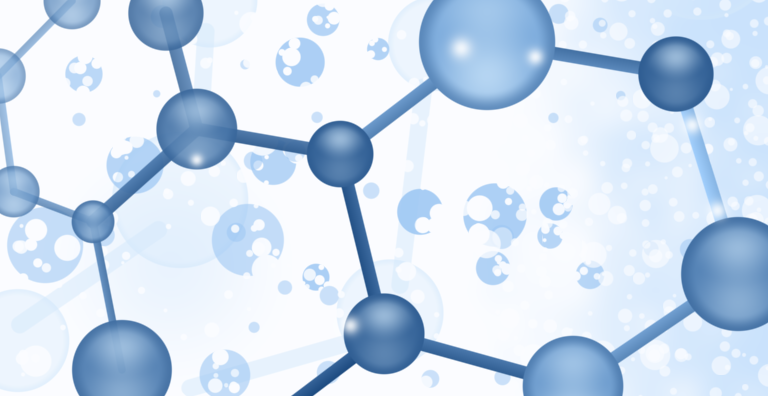
This background is drawn by a Shadertoy shader. Its source:

```glsl
// Glossy blue molecule lattice over pale bitten bubbles and soft bokeh.

const vec3 PAPER = vec3(0.985, 0.99, 1.0);
const vec3 HAZE = vec3(0.76, 0.87, 0.985);
const vec3 BUBBLE = vec3(0.60, 0.77, 0.95);
const vec3 GHOST = vec3(0.83, 0.91, 0.985);
const vec3 DEEP = vec3(0.15, 0.33, 0.54);
const vec3 SKY = vec3(0.60, 0.78, 0.96);
const vec3 SHINE = vec3(0.84, 0.93, 1.0);
const float BOND_WIDTH = 0.0165;
const float THIN_BOND_WIDTH = 0.0095;
const int BITES = 5;

// Atoms: centre and radius, in canvas heights; the last is off the canvas.
const vec3 ATOMS[14] = vec3[14](
    vec3(1.230, 0.894, 0.172), vec3(1.707, 0.813, 0.095), vec3(1.864, 0.308, 0.144),
    vec3(1.447, 0.025, 0.127), vec3(0.970, 0.157, 0.102), vec3(0.859, 0.611, 0.084),
    vec3(0.497, 0.674, 0.102), vec3(0.235, 0.440, 0.054), vec3(0.308, 0.066, 0.126),
    vec3(0.419, 0.967, 0.095), vec3(0.182, 0.998, 0.072), vec3(-0.005, 0.808, 0.070),
    vec3(0.035, 0.516, 0.065), vec3(0.710, -0.040, 0.010));
// Atom tone (0 deep, 1 sky) and opacity.
const vec2 SHADES[14] = vec2[14](
    vec2(0.78, 1.0), vec2(0.14, 1.0), vec2(0.42, 1.0), vec2(0.65, 1.0), vec2(0.16, 1.0),
    vec2(0.14, 1.0), vec2(0.28, 0.92), vec2(0.40, 0.93), vec2(0.38, 0.96), vec2(0.25, 0.85),
    vec2(0.50, 0.75), vec2(0.65, 0.70), vec2(0.55, 0.80), vec2(0.0, 1.0));
const ivec2 BONDS[14] = ivec2[14](
    ivec2(0, 5), ivec2(0, 1), ivec2(1, 2), ivec2(2, 3), ivec2(3, 4), ivec2(4, 5), ivec2(5, 6),
    ivec2(6, 9), ivec2(6, 7), ivec2(7, 8), ivec2(7, 12), ivec2(12, 11), ivec2(11, 10), ivec2(4, 13));
const float BOND_TONES[14] = float[14](
    0.5, 0.35, 0.95, 0.55, 0.2, 0.08, 0.12, 0.25, 0.2, 0.35, 0.4, 0.65, 0.55, 0.02);
const vec3 BUBBLES[16] = vec3[16](
    vec3(0.212, 0.813, 0.047), vec3(0.816, 0.950, 0.041), vec3(0.758, 0.843, 0.062),
    vec3(0.955, 0.876, 0.028), vec3(0.690, 0.591, 0.058), vec3(0.626, 0.394, 0.091),
    vec3(1.061, 0.465, 0.058), vec3(1.250, 0.457, 0.080), vec3(1.245, 0.323, 0.043),
    vec3(1.389, 0.404, 0.032), vec3(0.798, 0.300, 0.034), vec3(0.341, 0.583, 0.072),
    vec3(0.114, 0.381, 0.096), vec3(1.490, 0.306, 0.036), vec3(1.404, 0.485, 0.042),
    vec3(0.568, 0.053, 0.064));
const vec3 GHOST_DISCS[6] = vec3[6](
    vec3(0.455, 0.495, 0.172), vec3(0.985, 0.210, 0.135), vec3(0.045, 0.140, 0.130),
    vec3(0.530, 1.000, 0.120), vec3(1.100, 0.890, 0.120), vec3(1.770, 1.150, 0.200));
const vec4 GHOST_BONDS[4] = vec4[4](
    vec4(1.07, 0.78, 1.01, 0.28), vec4(0.05, 0.18, 0.40, 0.42),
    vec4(0.48, 0.02, 0.90, 0.14), vec4(0.52, 0.92, 0.51, 0.75));
const vec3 SPARKLES[6] = vec3[6](
    vec3(1.165, 0.878, 0.060), vec3(1.352, 0.856, 0.045), vec3(1.748, 0.684, 0.050),
    vec3(0.885, 0.178, 0.050), vec3(0.497, 0.596, 0.035), vec3(1.812, 0.468, 0.050));

float hash(vec2 p) { return fract(sin(dot(p, vec2(127.1, 311.7))) * 43758.5453); }

float noise(vec2 p) {
    vec2 i = floor(p), f = fract(p);
    f = f * f * (3.0 - 2.0 * f);
    return mix(mix(hash(i), hash(i + vec2(1, 0)), f.x),
               mix(hash(i + vec2(0, 1)), hash(i + vec2(1, 1)), f.x), f.y);
}

// Antialiased coverage of a signed distance.
float fill(float d) {
    float px = 1.0 / iResolution.y;
    return smoothstep(px, -px, d);
}

// x: distance to the segment axis, y: signed side.
vec2 segment(vec2 p, vec2 a, vec2 b) {
    vec2 ab = b - a, ap = p - a;
    float h = clamp(dot(ap, ab) / dot(ab, ab), 0.0, 1.0);
    return vec2(length(ap - ab * h), (ap.x * ab.y - ap.y * ab.x) / length(ab));
}

// One randomly placed disc in some cells of a grid.
float dots(vec2 p, float scale, float density, float seed) {
    vec2 cell = floor(p * scale) + seed;
    float r = mix(0.07, 0.28, hash(cell + 3.1));
    vec2 c = mix(vec2(r), vec2(1.0 - r), vec2(hash(cell + 5.7), hash(cell + 9.2)));
    return fill((length(fract(p * scale) - c) - r) / scale) * step(hash(cell), density);
}

vec3 background(vec2 p) {
    float cloud = noise(p * 5.0) * 0.6 + noise(p * 11.0) * 0.4;
    float haze = smoothstep(1.2, 1.95, p.x + 0.45 * (cloud - 0.5)) * 0.85;
    haze += 0.3 * smoothstep(0.35, 0.0, length(p - vec2(0.43, 0.33)));
    vec3 col = mix(PAPER, HAZE, haze);
    for (int i = 0; i < 6; i++) {
        float d = length(p - GHOST_DISCS[i].xy) - GHOST_DISCS[i].z;
        col = mix(col, GHOST, fill(d) * (0.35 + 0.3 * smoothstep(-0.02, 0.0, d)));
    }
    for (int i = 0; i < 4; i++)
        col = mix(col, GHOST, 0.5 * fill(segment(p, GHOST_BONDS[i].xy, GHOST_BONDS[i].zw).x - 0.022));
    // Bubbles with white bites
    for (int i = 0; i < 16; i++) {
        vec3 b = BUBBLES[i];
        float mask = fill(length(p - b.xy) - b.z);
        for (int j = 0; j < BITES; j++) {
            vec2 id = vec2(i, j);
            float a = 6.2832 * hash(id + 0.3);
            vec2 c = b.xy + b.z * mix(0.3, 1.1, hash(id + 4.6)) * vec2(cos(a), sin(a));
            mask *= 1.0 - fill(length(p - c) - b.z * mix(0.08, 0.42, hash(id + 8.9)));
        }
        col = mix(col, BUBBLE, mask * mix(0.55, 0.9, hash(vec2(i, 2.5))));
    }
    // Scattered small bubbles and bokeh
    col = mix(col, BUBBLE, 0.5 * dots(p, 9.0, 0.16, 17.0));
    float right = smoothstep(1.0, 1.7, p.x);
    for (int i = 0; i < 4; i++) {
        float k = float(i);
        float spots = dots(p + 0.13 * k, 7.0 + 4.0 * k, 0.15 + 0.35 * right, 31.0 * k);
        col = mix(col, PAPER, spots * mix(0.85, 0.6, right));
    }
    return col;
}

vec3 sphere(vec2 q, float tone) {
    vec3 col = mix(DEEP, SKY, tone);
    float gloss = smoothstep(0.85, 0.0, length((q - vec2(0.0, 0.45)) * vec2(0.95, 1.25)));
    float bounce = smoothstep(0.95, 0.0, length(q - vec2(0.0, -0.5)));
    col = mix(col, SHINE, 0.65 * gloss * (1.0 - 0.5 * tone));
    col = mix(col, SHINE, bounce * mix(0.12, 0.75, tone));
    float rim = smoothstep(0.72, 1.0, length(q));
    return mix(col, mix(DEEP, SKY, 0.45 * tone), rim * 0.75);
}

void mainImage(out vec4 fragColor, in vec2 fragCoord) {
    vec2 p = fragCoord / iResolution.y;
    p.x *= 1.9394 * iResolution.y / iResolution.x;
    vec3 col = background(p);
    for (int i = 0; i < 14; i++) {
        ivec2 e = BONDS[i];
        float width = e.x > 6 ? THIN_BOND_WIDTH : BOND_WIDTH;
        vec2 s = segment(p, ATOMS[e.x].xy, ATOMS[e.y].xy);
        vec3 tint = mix(DEEP, SKY, BOND_TONES[i]) + 0.05 * s.y / width;
        col = mix(col, tint, fill(s.x - width) * min(SHADES[e.x].y, SHADES[e.y].y));
    }
    for (int i = 0; i < 13; i++) {
        vec2 q = (p - ATOMS[i].xy) / ATOMS[i].z;
        float cover = fill((length(q) - 1.0) * ATOMS[i].z);
        col = mix(col, sphere(q, SHADES[i].x), cover * SHADES[i].y);
    }
    for (int i = 0; i < 6; i++) {
        float g = length(p - SPARKLES[i].xy) / SPARKLES[i].z;
        col = mix(col, vec3(1.0), 0.85 * exp(-5.0 * g * g));
    }
    fragColor = vec4(col, 1.0);
}
```
